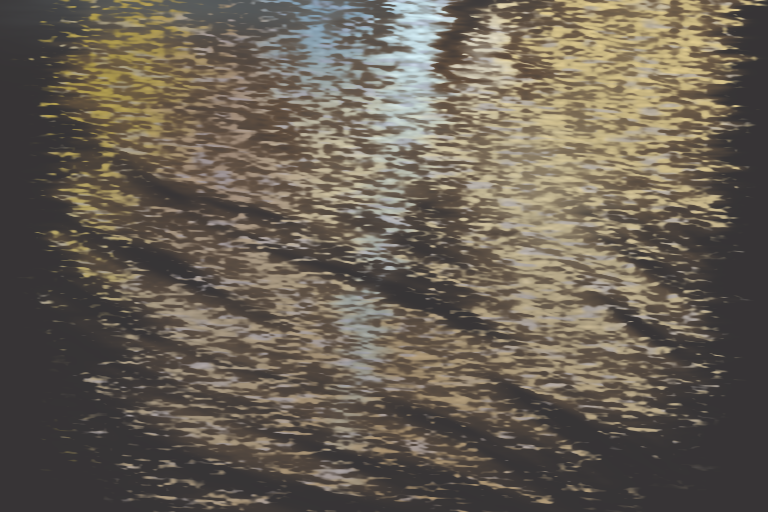
A Shadertoy shader for this texture:

```glsl
#define STREAKS vec2(36.0, 185.0)
#define SOFTNESS 0.17
#define SWELL_DEPTH 3.4
#define SWELL_SLOPE 0.45
#define LIGHT_GAIN 1.3
#define DARK_WATER vec3(0.215, 0.205, 0.210)
#define BROWN_WATER vec3(0.46, 0.355, 0.26)
#define GOLD vec3(0.76, 0.69, 0.49)
#define CREAM vec3(0.75, 0.71, 0.59)
#define OLIVE vec3(0.64, 0.57, 0.27)
#define SKY_BLUE vec3(0.47, 0.60, 0.70)
#define ICE vec3(0.76, 0.86, 0.90)

float hash(vec2 p) {
    return fract(sin(dot(p, vec2(127.1, 311.7))) * 43758.5453);
}

float noise(vec2 p) {
    vec2 cell = floor(p), f = fract(p);
    f = f * f * (3.0 - 2.0 * f);
    return mix(mix(hash(cell), hash(cell + vec2(1, 0)), f.x),
               mix(hash(cell + vec2(0, 1)), hash(cell + vec2(1, 1)), f.x), f.y);
}

float fbm(vec2 p) {
    float sum = 0.0, amp = 0.5;
    for (int i = 0; i < 3; i++) {
        sum += amp * noise(p);
        p = p * 2.03 + 17.3;
        amp *= 0.5;
    }
    return sum / 0.875;
}

// Soft elliptical patch whose axis drifts sideways with height
float lobe(vec2 p, vec2 centre, vec2 radius, float lean) {
    vec2 d = p - centre;
    d.x -= lean * d.y;
    d /= radius;
    return exp(-dot(d, d));
}

// Soft trough falling towards the right
float trough(vec2 p, vec2 centre, vec2 radius) {
    vec2 d = p - centre;
    d.y += 0.5 * d.x;
    d /= radius;
    return exp(-dot(d, d));
}

void addLight(inout vec4 sum, vec3 colour, float weight) {
    sum += vec4(colour, 1.0) * weight;
}

// Reflected lamps: weighted colour in rgb, total weight in a
vec4 reflections(vec2 p) {
    vec4 s = vec4(0.0);
    // left side
    addLight(s, OLIVE, 0.90 * lobe(p, vec2(0.165, 0.86), vec2(0.075, 0.15), 0.1));
    addLight(s, mix(OLIVE, CREAM, 0.25), 0.38 * lobe(p, vec2(0.125, 0.56), vec2(0.06, 0.17), 0.1));
    addLight(s, OLIVE, 0.28 * lobe(p, vec2(0.05, 0.12), vec2(0.04, 0.06), 0.0));
    addLight(s, vec3(0.57, 0.49, 0.43), 0.65 * lobe(p, vec2(0.29, 0.74), vec2(0.11, 0.24), 0.0));
    addLight(s, vec3(0.60, 0.56, 0.49), 0.50 * lobe(p, vec2(0.28, 0.34), vec2(0.13, 0.25), -0.1));
    // centre
    addLight(s, SKY_BLUE, 1.00 * lobe(p, vec2(0.425, 0.97), vec2(0.065, 0.15), 0.0));
    addLight(s, CREAM, 0.70 * lobe(p, vec2(0.44, 0.66), vec2(0.085, 0.21), 0.0));
    addLight(s, ICE, 1.8 * lobe(p, vec2(0.54, 0.92), vec2(0.034, 0.16), 0.06));
    addLight(s, vec3(0.54, 0.67, 0.77), 0.42 * lobe(p, vec2(0.485, 0.45), vec2(0.024, 0.28), 0.1));
    addLight(s, vec3(0.58, 0.49, 0.37), 0.42 * lobe(p, vec2(0.50, 0.22), vec2(0.23, 0.25), 0.0));
    // right side
    addLight(s, vec3(0.82, 0.81, 0.78), 0.9 * lobe(p, vec2(0.635, 0.89), vec2(0.028, 0.08), 0.15));
    addLight(s, GOLD, 1.15 * lobe(p, vec2(0.82, 0.91), vec2(0.145, 0.28), 0.05));
    addLight(s, CREAM, 0.90 * lobe(p, vec2(0.67, 0.66), vec2(0.12, 0.19), -0.25));
    addLight(s, vec3(0.66, 0.61, 0.50), 0.65 * lobe(p, vec2(0.74, 0.42), vec2(0.18, 0.25), 0.1));
    return s;
}

void mainImage(out vec4 fragColor, in vec2 fragCoord) {
    vec2 uv = fragCoord / iResolution.xy;
    vec2 p = vec2(uv.x * iResolution.x / iResolution.y, uv.y);

    // Ragged outlines, widest along the ripples
    vec2 ragged = uv + (vec2(fbm(p * vec2(9.0, 70.0)), fbm(p * vec2(5.0, 24.0) + 40.0)) - 0.5)
                     * vec2(0.08, 0.03);
    vec4 light = reflections(ragged);
    vec3 tint = light.rgb / max(light.a, 0.001);

    // Gaps between lamps, and the dark banks
    float gap = 0.75 * lobe(ragged, vec2(0.593, 0.90), vec2(0.018, 0.12), 0.0)
              + 0.50 * lobe(ragged, vec2(0.68, 0.87), vec2(0.018, 0.07), 0.0)
              + 0.45 * lobe(ragged, vec2(0.37, 0.76), vec2(0.035, 0.11), 0.0)
              + 0.30 * lobe(ragged, vec2(0.23, 0.62), vec2(0.035, 0.10), 0.0);
    float banks = smoothstep(0.02, 0.13, ragged.x + 0.05 * uv.y)
                * (1.0 - smoothstep(0.88, 0.96, ragged.x - 0.05 * uv.y));

    // Diagonal swell, deeper near the viewer
    float along = p.y + SWELL_SLOPE * p.x + 0.035 * sin(5.0 * p.x);
    float swell = fbm(vec2(p.x * 2.6, along * 17.0));
    float nearness = 1.0 - smoothstep(0.25, 0.95, uv.y);
    float shade = 1.0 + SWELL_DEPTH * mix(0.2, 1.0, nearness) * (swell - 0.5);
    float troughs = 0.75 * trough(ragged, vec2(0.60, 0.38), vec2(0.13, 0.025))
                  + 0.65 * trough(ragged, vec2(0.56, 0.59), vec2(0.09, 0.022))
                  + 0.45 * trough(ragged, vec2(0.82, 0.57), vec2(0.10, 0.020));
    float power = light.a * banks * clamp(shade, 0.25, 1.7) * (1.0 - min(troughs, 0.9));
    float density = 1.0 - exp(-LIGHT_GAIN * max(power - gap, 0.0));

    // Fine horizontal glints, finer with distance
    vec2 ripple = vec2(p.x, p.y + 0.05 * p.x + 0.012 * swell);
    float coarse = noise(ripple * STREAKS * vec2(0.65, 0.72));
    float fine = noise(ripple * STREAKS * vec2(1.35, 1.1));
    float detail = noise(ripple * STREAKS * vec2(2.3, 1.3) + 9.0);
    float grain = mix(mix(coarse, fine, mix(0.35, 0.7, uv.y)), detail, 0.3);
    grain = clamp(0.5 + 1.35 * (grain - 0.5), 0.0, 1.0);
    float threshold = mix(0.88, 0.28, density);
    float glint = smoothstep(threshold - SOFTNESS, threshold + SOFTNESS, grain)
                * smoothstep(0.02, 0.18, density);

    // Water body, warm under the lamps, with a pale sheen at the top left
    float warmth = smoothstep(0.14, 0.75, 1.0 - exp(-LIGHT_GAIN * power));
    vec3 water = mix(DARK_WATER, BROWN_WATER, warmth * (0.45 + 0.7 * grain) * (1.0 - 0.35 * nearness));
    water = mix(water, tint, 0.30 * density * density);
    water = mix(water, vec3(0.37, 0.40, 0.41), 0.75 * lobe(ragged, vec2(0.27, 1.0), vec2(0.23, 0.08), 0.0));
    water = mix(water, tint, 0.55 * smoothstep(0.8, 1.7, light.a) * banks * (1.0 - min(gap, 1.0)));

    // Glints vary from warm to violet grey
    float variety = noise(ripple * STREAKS * 0.7 + 31.0);
    vec3 spark = mix(tint, vec3(0.60, 0.60, 0.68), 0.5 * smoothstep(0.5, 0.9, variety));
    spark *= 0.80 + 0.36 * grain;
    fragColor = vec4(clamp(mix(water, spark, glint), 0.0, 1.0), 1.0);
}
```
